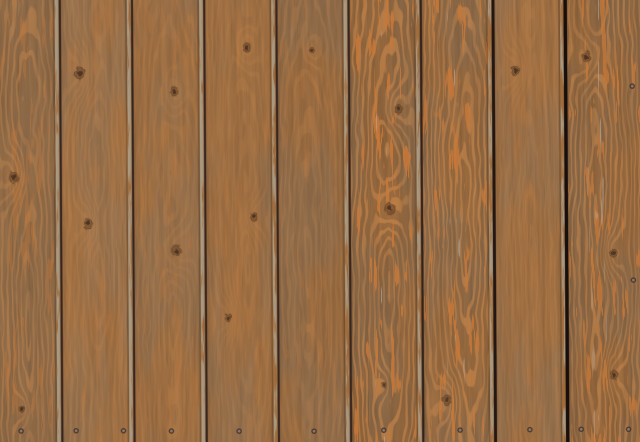
This texture is drawn by a Shadertoy shader. Its source:

```glsl
// Nine stained vertical wall boards with pale edge beads, dark grooves, grain, knots and nails.

const float PITCH = 0.1128;   // board width, in canvas widths
const float FIRST = 0.0955;   // position of the first groove
const vec3 TAN = vec3(0.625, 0.437, 0.262);
const vec3 FADED = vec3(0.575, 0.437, 0.305);
const vec3 AMBER = vec3(0.76, 0.51, 0.28);
const vec3 BEAD = vec3(0.68, 0.61, 0.51);
const vec3 BROWN = vec3(0.41, 0.27, 0.15);
const vec3 GROOVE = vec3(0.18, 0.12, 0.10);

// Grain contrast of each board, left to right
const float GRAIN[9] = float[9](0.55, 0.25, 0.22, 0.2, 0.25, 0.85, 0.8, 0.2, 0.75);

float hash(vec2 p) {
    return fract(sin(dot(p, vec2(127.1, 311.7))) * 43758.55);
}

float noise(vec2 p) {
    vec2 i = floor(p), f = fract(p);
    f = f * f * (3.0 - 2.0 * f);
    float low = mix(hash(i), hash(i + vec2(1, 0)), f.x);
    float high = mix(hash(i + vec2(0, 1)), hash(i + vec2(1, 1)), f.x);
    return mix(low, high, f.y);
}

float fbm(vec2 p) {
    return 0.55 * noise(p) + 0.3 * noise(p * 2.1 + 7.3) + 0.15 * noise(p * 4.3 + 3.1);
}

// 1 inside a shape of signed distance d, 0 outside
float fill(float d, float px) {
    return 1.0 - smoothstep(-px, px, d);
}

// Up to three knots on a board: x bends the grain, y is the stain, z the core
vec3 knots(vec2 q, float id) {
    vec3 sum = vec3(0);
    for (float k = 0.0; k < 3.0; k++) {
        vec2 seed = vec2(id * 3.0 + k, 4.7);
        if (hash(seed) < 0.3) continue;
        vec2 centre = vec2(0.03 + 0.05 * hash(seed + 1.3),
                           0.23 * (k + 0.2 + 0.65 * hash(seed + 2.9)));
        float size = mix(0.0045, 0.0095, hash(seed + 5.1));
        vec2 d = q - centre;
        float r = length(d * vec2(1.0, 0.85)) / size + 0.5 * noise(q * 260.0) - 0.25;
        float bend = exp(-dot(d * vec2(1.0, 0.5), d * vec2(1.0, 0.5)) / (size * size * 6.0));
        float rings = 0.65 + 0.35 * cos(r * 9.0);
        sum += vec3(bend * size * 3.0,
                    rings * (1.0 - smoothstep(0.7, 1.2, r)),
                    1.0 - smoothstep(0.25, 0.6, r));
    }
    return sum;
}

// Nested growth rings stretched along the board
float ringLines(vec2 q, float id, float bend) {
    vec2 pith = vec2(0.045 + 0.025 * hash(vec2(id, 8.0)), 0.15 + 0.4 * hash(vec2(id, 9.0)));
    float stretch = mix(0.05, 0.11, hash(vec2(id, 2.0)));
    vec2 wobble = vec2(q.x * 22.0 + id * 9.0, q.y * 9.0);
    float r = length((q - pith) * vec2(1.0, stretch)) + 0.016 * fbm(wobble) + bend;
    r = r * 135.0 + 0.35 * noise(vec2(q.x * 150.0, q.y * 45.0 + id));
    float aa = min(fwidth(r), 1.0);
    float tri = 2.0 * abs(fract(r) - 0.5);
    return (1.0 - smoothstep(0.28 - aa, 0.4 + aa, tri)) * (1.0 - 0.6 * aa);
}

// Board surface: stain, fibres, rings, knots and flaked patches
vec3 wood(vec2 q, float id) {
    vec2 w = q + vec2(id * 5.3, id * 1.7);
    float grain = GRAIN[int(id)];
    float blotch = fbm(w * vec2(22.0, 6.0));
    float fade = smoothstep(0.38, 0.68, blotch + 0.18 * (hash(vec2(id, 1.0)) - 0.5));
    fade = max(fade * 0.8, id < 0.5 ? 0.7 : 0.0);
    vec3 col = mix(TAN, FADED, fade);
    col *= 0.97 + 0.06 * hash(vec2(id, 6.0));

    float fibre = fbm(w * vec2(210.0, 7.0)) - 0.5;
    float pores = noise(w * vec2(330.0, 34.0)) - 0.5;
    col *= 1.0 + 0.16 * fibre + 0.06 * pores;

    vec3 knot = knots(q, id);
    float patchy = 0.35 + 0.65 * smoothstep(0.3, 0.65, fbm(w * vec2(30.0, 8.0) + 20.0));
    float line = ringLines(q, id, knot.x);
    col *= 1.0 - 0.12 * grain * (1.0 - line);
    col = mix(col, AMBER, line * grain * patchy * 0.75);

    // Flakes of raw wood and pale scratches, strongest where the grain is coarse
    float wear = smoothstep(0.4, 0.9, grain);
    float band = exp(-pow((q.x - 0.045 - 0.012 * noise(vec2(id, q.y * 6.0))) / 0.014, 2.0));
    float flake = smoothstep(0.66, 0.74, fbm(w * vec2(150.0, 17.0)) + 0.1 * band);
    col = mix(col, vec3(0.78, 0.47, 0.22), flake * (0.2 + 0.7 * wear));
    float scratch = smoothstep(0.86, 0.95, noise(w * vec2(310.0, 22.0) + 40.0));
    col = mix(col, vec3(0.72, 0.68, 0.64), scratch * band * wear * 0.7);

    col = mix(col, AMBER, 0.25 * clamp(knot.x * 40.0, 0.0, 1.0));
    col = mix(col, BROWN, 0.75 * clamp(knot.y, 0.0, 1.0));
    return mix(col, GROOVE, 0.6 * clamp(knot.z, 0.0, 1.0));
}

// Nail head with a dark rim
vec3 nail(vec3 col, float d, float px) {
    col = mix(col, GROOVE * 1.3, 0.8 * fill(d - 0.0042, px));
    return mix(col, vec3(0.52, 0.47, 0.43), fill(d - 0.0022, px));
}

void mainImage(out vec4 fragColor, in vec2 fragCoord) {
    float px = 0.8 / iResolution.x;
    vec2 p = fragCoord / iResolution.x;
    p.x += 0.006 * (p.y - 0.345);   // slight lean of the boards

    float id = clamp(floor((p.x - FIRST) / PITCH) + 1.0, 0.0, 8.0);
    vec2 q = vec2(p.x - FIRST - (id - 1.0) * PITCH, p.y);
    float toRight = id > 7.5 ? 1.0 : PITCH - q.x;
    vec3 col = wood(q, id);

    // Nails along the foot, paired on some boards, and down the last edge
    float spread = mod(id, 7.0) == 1.0 ? 0.037 : 0.0;
    float nailX = 0.052 + 0.014 * (hash(vec2(id, 3.0)) - 0.3);
    float nailY = 0.018 + 0.004 * (hash(vec2(id, 7.0)) - 0.5);
    col = nail(col, length(vec2(abs(q.x - nailX) - spread, q.y - nailY)), px);
    if (id > 7.5)
        col = nail(col, length(vec2(q.x - 0.104, mod(q.y - 0.1, 0.303) - 0.153)), px);

    // Bead on the right edge, with a soft shadow beside it
    float worn = fbm(vec2(id * 11.0 + q.x * 200.0, q.y * 28.0));
    vec3 bead = mix(BEAD, AMBER * 0.85, smoothstep(0.42, 0.75, worn + 0.025 * id - 0.08));
    col *= 1.0 - 0.22 * exp(-pow((toRight - 0.0095) / 0.0018, 2.0));
    col = mix(col, bead, fill(abs(toRight - 0.0052) - 0.0028, px));

    // Groove, wider toward the right
    float side = q.x < 0.5 * PITCH ? id - 1.0 : id;
    float halfWidth = 0.0015 + 0.0012 * smoothstep(4.5, 7.0, side);
    float gap = min(abs(q.x), toRight);
    col *= 1.0 - 0.3 * exp(-gap / 0.0022);
    col = mix(col, GROOVE * mix(1.2, 0.5, smoothstep(4.5, 7.0, side)), fill(gap - halfWidth, px));

    fragColor = vec4(clamp(col, 0.0, 1.0), 1.0);
}
```
